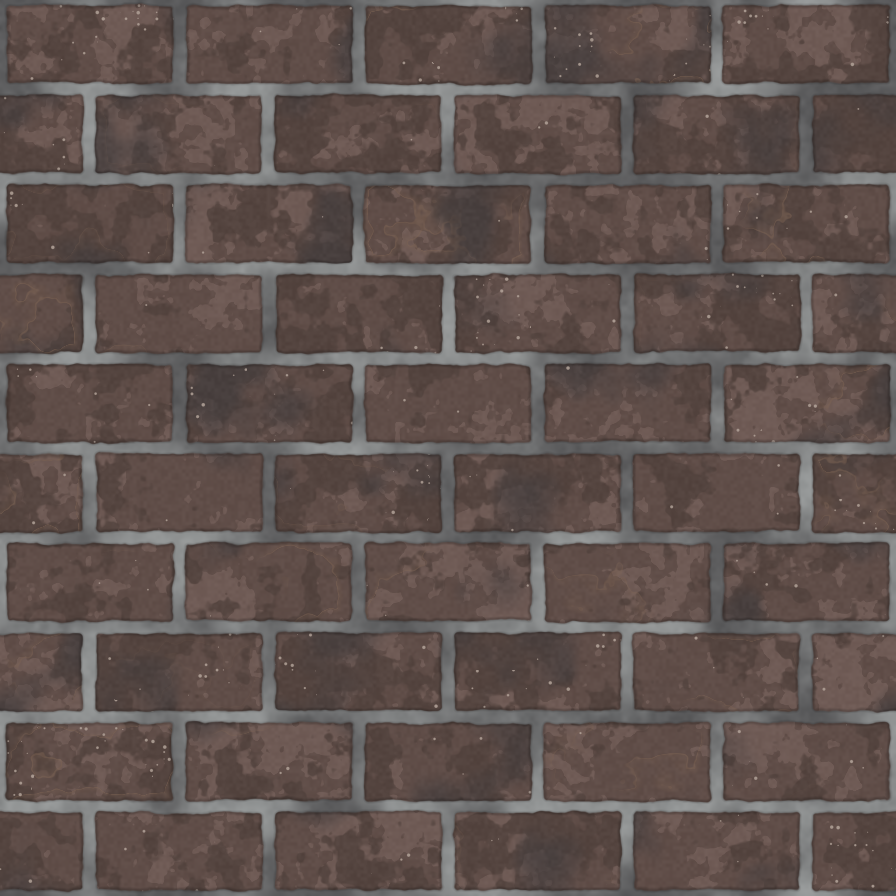
Give the GLSL for this texture, as a Shadertoy shader.

```glsl
// Weathered brown brick wall in running bond with blotchy grey mortar.
// Each brick is a rounded box with a rough edge; wrapping noise, shifted per
// brick, adds stippled patches, dark smudges, tan stain lines and pale chips.

#define GRID vec2(5.0, 10.0)          // bricks across and courses down
#define HALF_BRICK vec2(0.0927, 0.0434)
#define CORNER 0.004
#define EDGE_ROUGHNESS 0.0055
#define BRICK_BASE vec3(0.375, 0.303, 0.282)
#define BRICK_LIGHT vec3(0.435, 0.356, 0.334)
#define BRICK_DARK vec3(0.318, 0.258, 0.238)
#define SMUDGE vec3(0.265, 0.240, 0.240)
#define STAIN vec3(0.490, 0.390, 0.325)
#define CHIP vec3(0.70, 0.64, 0.60)
#define MORTAR_DARK vec3(0.355, 0.355, 0.360)
#define MORTAR_LIGHT vec3(0.575, 0.585, 0.585)

float hash(vec2 p) {
    vec3 q = fract(p.xyx * vec3(0.1031, 0.1030, 0.0973));
    q += dot(q, q.yzx + 33.33);
    return fract((q.x + q.y) * q.z);
}

vec2 hash2(vec2 p) {
    return vec2(hash(p + 17.0), hash(p + 71.0));
}

// Keeps integer lattice points within one period
vec2 wrap(vec2 cell, float period) {
    return floor(mod(cell + 0.5, period));
}

// Value noise with a whole number of lattice cells per canvas
float noise(vec2 p, float freq) {
    p *= freq;
    vec2 i = floor(p), f = p - i;
    f = f * f * (3.0 - 2.0 * f);
    vec2 a = wrap(i, freq), b = wrap(i + 1.0, freq);
    return mix(mix(hash(a), hash(vec2(b.x, a.y)), f.x),
               mix(hash(vec2(a.x, b.y)), hash(b), f.x), f.y);
}

float fbm(vec2 p, float freq, int octaves) {
    float sum = 0.0, amp = 0.5, total = 0.0;
    for (int k = 0; k < octaves; k++) {
        sum += amp * noise(p, freq);
        total += amp;
        amp *= 0.5;
        freq *= 2.0;
        p += 0.37;
    }
    return sum / total;
}

float roundedBox(vec2 p, vec2 halfSize, float radius) {
    vec2 q = abs(p) - halfSize + radius;
    return length(max(q, 0.0)) + min(max(q.x, q.y), 0.0) - radius;
}

// Sparse round flecks, one possible fleck per cell
float flecks(vec2 p, float freq, float density) {
    vec2 i = floor(p * freq), cell = wrap(i, freq);
    vec2 centre = 0.35 + 0.3 * hash2(cell);
    float radius = mix(0.12, 0.42, hash(cell + 5.0));
    float dist = length(p * freq - i - centre);
    return step(hash(cell + 43.0), density) * smoothstep(radius, radius - 0.25, dist);
}

vec3 mortarColor(vec2 uv) {
    float cloud = fbm(uv, 11.0, 4);
    float grain = fbm(uv, 96.0, 2) - 0.5;
    return mix(MORTAR_DARK, MORTAR_LIGHT, smoothstep(0.2, 0.75, cloud)) + 0.07 * grain;
}

vec3 brickColor(vec2 p, vec2 id, float d) {
    vec2 traits = hash2(id + 3.0);
    float broad = fbm(p, 13.0, 3);
    float stipple = fbm(p + 0.21, 68.0, 3);

    // Stippled light and dark patches
    float patches = 0.5 * broad + 0.5 * stipple + 0.09 * (traits.x - 0.5);
    vec3 color = mix(BRICK_BASE, BRICK_LIGHT, smoothstep(0.525, 0.555, patches));
    float worn = 0.5 * fbm(p + 0.53, 15.0, 3) + 0.5 * fbm(p + 0.67, 54.0, 3);
    color = mix(color, BRICK_DARK, 0.85 * smoothstep(0.50, 0.57, worn + 0.1 * (traits.y - 0.5)));

    // Soft cool smudges
    float smoke = fbm(p + 0.83, 11.0, 3);
    color = mix(color, SMUDGE, 0.75 * smoothstep(0.52, 0.80, smoke));

    // Stain outlines that bend with the brick border, fading inward
    float field = fbm(p + 0.11, 18.0, 4) + 0.22 * smoothstep(-0.018, 0.0, d) - 0.63;
    float stained = smoothstep(0.4, 0.75, hash(id + 29.0)) * smoothstep(0.42, 0.60, noise(p + 0.4, 9.0));
    float line = smoothstep(0.016, 0.0, abs(field));
    float wash = smoothstep(0.0, 0.01, field) * smoothstep(0.13, 0.0, field);
    color = mix(color, STAIN, stained * (0.50 * line + 0.24 * wash));

    // Clustered pale chips
    float cluster = smoothstep(0.50, 0.78, noise(p + 0.9, 16.0)) * smoothstep(0.3, 0.9, traits.y);
    color = mix(color, CHIP, 0.85 * flecks(p, 150.0, 0.004 + 0.14 * cluster));

    // Dark rim and fine grain
    color *= 1.0 - 0.20 * smoothstep(-0.0045, -0.0005, d);
    return color + 0.03 * (noise(p, 256.0) - 0.5);
}

void mainImage(out vec4 fragColor, in vec2 fragCoord) {
    vec2 uv = fragCoord / iResolution.xy;
    float pixel = 1.0 / min(iResolution.x, iResolution.y);

    // Running bond: even courses move by half a brick
    vec2 grid = uv * GRID;
    grid.x += 0.5 * (1.0 - mod(floor(grid.y), 2.0));
    vec2 id = mod(floor(grid), GRID);
    vec2 local = (fract(grid) - 0.5) / GRID;
    local += 0.0016 * (hash2(id) - 0.5);

    float d = roundedBox(local, HALF_BRICK, CORNER);
    d += EDGE_ROUGHNESS * (fbm(uv, 56.0, 3) - 0.5);

    vec3 mortar = mortarColor(uv) * (1.0 - 0.14 * smoothstep(0.003, 0.0, d));
    vec3 brick = brickColor(uv + hash2(id + 11.0), id, d);
    fragColor = vec4(mix(mortar, brick, smoothstep(pixel, -pixel, d)), 1.0);
}
```
